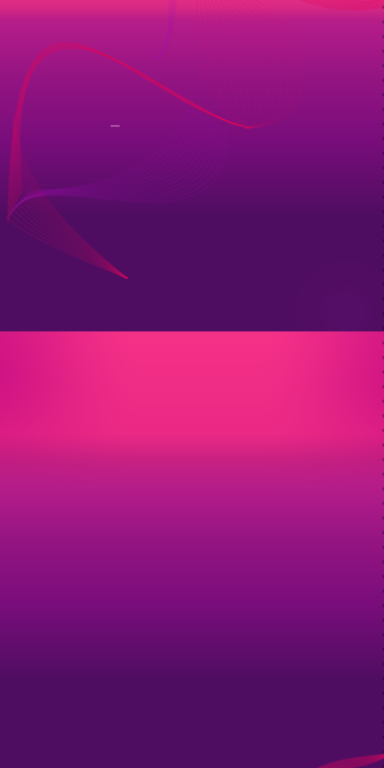
Reproduce this background procedurally as a Shadertoy shader.

```glsl
float ramp(float a, float b, float x) {
    return clamp((x - a) / (b - a), 0.0, 1.0);
}

// Vertical fade from hot pink through magenta to deep violet
vec3 duskGradient(float depth) {
    vec3 c = mix(vec3(0.96, 0.19, 0.53), vec3(0.92, 0.16, 0.52), ramp(0.86, 1.13, depth));
    c = mix(c, vec3(0.78, 0.13, 0.51), ramp(1.13, 1.20, depth));
    c = mix(c, vec3(0.70, 0.11, 0.54), ramp(1.20, 1.28, depth));
    c = mix(c, vec3(0.58, 0.08, 0.51), ramp(1.28, 1.41, depth));
    c = mix(c, vec3(0.47, 0.05, 0.48), ramp(1.41, 1.58, depth));
    return mix(c, vec3(0.31, 0.05, 0.38), ramp(1.58, 1.77, depth));
}

float segmentDistance(vec2 p, vec2 a, vec2 b) {
    vec2 ab = b - a;
    return length(p - a - ab * clamp(dot(p - a, ab) / dot(ab, ab), 0.0, 1.0));
}

// Each matrix column is one control point of a cubic curve
vec2 curvePoint(mat4x2 curve, float t) {
    float s = 1.0 - t;
    return curve * vec4(s * s * s, 3.0 * s * s * t, 3.0 * s * t * t, t * t * t);
}

// Bundle of fine strands blended between two border curves
float ribbon(vec2 p, mat4x2 first, mat4x2 last) {
    const int STRANDS = 14;
    const int STEPS = 22;
    float pixel = 1.0 / iResolution.x;
    float ink = 0.0;
    for (int i = 0; i < STRANDS; i++) {
        mat4x2 strand = first + (last - first) * (float(i) / float(STRANDS - 1));
        vec2 from = strand[0];
        float d = 1.0;
        for (int j = 1; j <= STEPS; j++) {
            vec2 to = curvePoint(strand, float(j) / float(STEPS));
            d = min(d, segmentDistance(p, from, to));
            from = to;
        }
        ink += 1.0 - smoothstep(0.0, 0.0015 + pixel, d);
    }
    return ink;
}

vec3 tint(vec3 base, vec3 ink, float amount) {
    return mix(base, ink, 1.0 - exp(-amount));
}

vec3 drawRibbons(vec3 col, vec2 p) {
    vec3 crimson = vec3(0.86, 0.02, 0.36);
    vec3 violet = vec3(0.62, 0.04, 0.70);
    if (p.y < 0.75) {
        // Wide sweep below the loop
        col = tint(col, violet, 0.13 * ribbon(p,
            mat4x2(0.02, 0.568, 0.078, 0.39, 0.6, 0.703, 0.594, 0.34),
            mat4x2(0.078, 0.495, 0.156, 0.495, 0.39, 0.495, 0.495, 0.286)));
        // Large loop
        col = tint(col, crimson, 0.14 * ribbon(p,
            mat4x2(0.02, 0.578, 0.031, -0.253, 0.312, 0.26, 0.65, 0.333),
            mat4x2(0.057, 0.495, 0.0, -0.156, 0.39, 0.234, 0.612, 0.325)));
        // Fan that closes to a tip
        col = tint(col, crimson, 0.15 * ribbon(p,
            mat4x2(0.036, 0.286, 0.04, 0.469, 0.18, 0.6, 0.33, 0.724),
            mat4x2(0.02, 0.568, 0.052, 0.604, 0.18, 0.664, 0.33, 0.724)));
        // Veil hanging from the top
        col = tint(col, crimson, 0.12 * ribbon(p,
            mat4x2(0.513, 0.0, 0.508, 0.156, 0.56, 0.312, 0.65, 0.333),
            mat4x2(0.625, -0.026, 0.86, 0.104, 0.82, 0.34, 0.638, 0.333)));
        col = tint(col, violet, 0.06 * ribbon(p,
            mat4x2(0.464, -0.013, 0.448, 0.052, 0.456, 0.104, 0.417, 0.156),
            mat4x2(0.44, -0.01, 0.44, 0.06, 0.44, 0.1, 0.41, 0.15)));
        // Upper right corner
        col = tint(col, crimson, 0.18 * ribbon(p,
            mat4x2(0.755, -0.01, 0.86, 0.031, 0.91, 0.031, 1.0, 0.02),
            mat4x2(0.833, -0.013, 0.91, 0.0, 0.96, 0.013, 1.0, -0.01)));
    } else if (p.y > 1.9) {
        // Lower right corner
        col = tint(col, crimson, 0.22 * ribbon(p,
            mat4x2(0.828, 2.0, 0.885, 1.974, 0.95, 1.971, 1.005, 1.964),
            mat4x2(0.872, 2.005, 0.924, 2.0, 0.964, 1.992, 1.005, 1.971)));
    }
    return col;
}

void mainImage(out vec4 fragColor, in vec2 fragCoord) {
    // Width units, y running down from the top edge
    vec2 uv = fragCoord / iResolution.xy;
    vec2 p = vec2(uv.x, 2.0 - 2.0 * uv.y);
    float pixel = 1.0 / iResolution.x;

    // Two stacked panels share one gradient
    vec3 upper = duskGradient(p.y + 1.21);
    upper = mix(upper, vec3(0.92, 0.19, 0.52), 0.7 * (1.0 - smoothstep(0.0, 0.06, p.y)));
    upper += vec3(0.025, 0.005, 0.02) * exp(-150.0 * dot(p - vec2(0.9, 0.81), p - vec2(0.9, 0.81)));
    vec3 lower = duskGradient(p.y);
    float side = smoothstep(0.15, 0.6, abs(p.x - 0.52));
    lower -= vec3(0.14, 0.11, 0.01) * side * (1.0 - smoothstep(0.95, 1.3, p.y));
    vec3 col = mix(upper, lower, smoothstep(-pixel, pixel, p.y - 0.863));

    col = drawRibbons(col, p);

    // Small pale dash
    vec2 dash = abs(p - vec2(0.3, 0.328)) - vec2(0.011, 0.002);
    col = mix(col, vec3(0.78, 0.45, 0.75), 0.8 * (1.0 - smoothstep(-pixel, pixel, max(dash.x, dash.y))));

    // Faint ticks on the right edge
    float tick = abs(fract(p.y / 0.038) - 0.5) * 0.038 - 0.004;
    col *= 1.0 - 0.3 * smoothstep(0.994, 0.998, p.x) * (1.0 - smoothstep(-pixel, pixel, tick));
    fragColor = vec4(col, 1.0);
}
```
